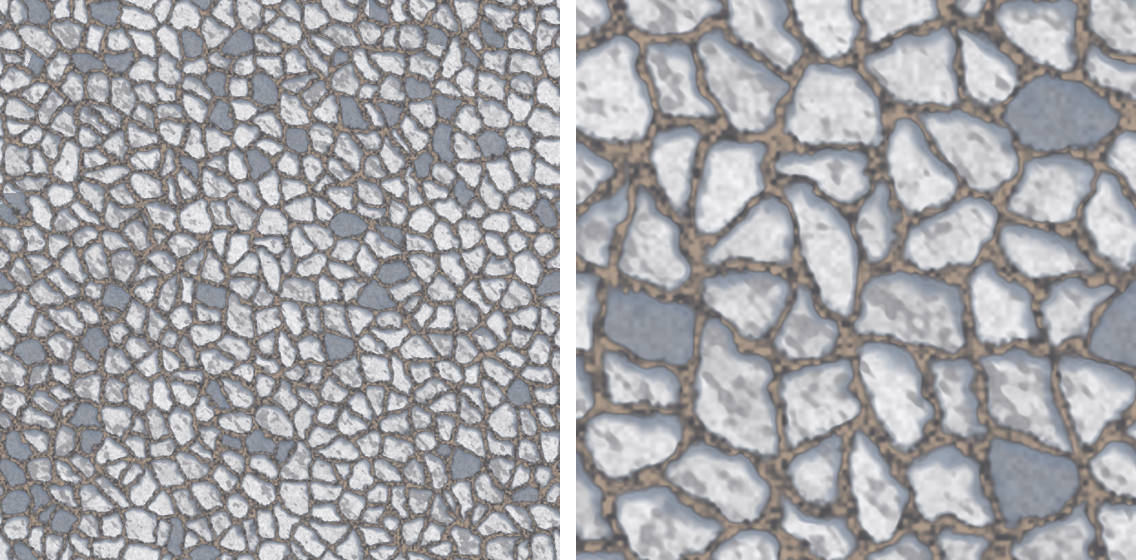
Left, the full canvas; right, a detail of the centre.
Give the GLSL for this texture, as a WebGL 2 fragment shader.

```glsl
#version 300 es
precision highp float;
// Weathered pale stones set in brown grit, with blue-grey shaded sides; tiles seamlessly.

#define CELLS 22.0        // stones across the canvas
#define JITTER 0.88       // scatter of the stone centres
#define STRETCH 0.75      // largest elongation of a stone
#define TILT -0.85        // main direction of the long axes
#define SIZE_SPREAD 0.20  // variation of stone size
#define GAP 0.062         // half width of the joints
#define CORNER 17.0       // higher gives sharper corners
#define SLATE_SHARE 0.13  // share of blue-grey stones
#define MOTTLE 0.85       // strength of the stains
#define GRAIN 0.20        // strength of the fine grain

uniform vec2 u_resolution;
out vec4 fragColor;

const vec3 PALE  = vec3(0.89, 0.89, 0.90);
const vec3 ASH   = vec3(0.59, 0.59, 0.61);
const vec3 SLATE = vec3(0.47, 0.51, 0.57);
const vec3 EARTH = vec3(0.57, 0.51, 0.46);
const vec3 DARK  = vec3(0.35, 0.35, 0.37);

vec2 hash2(vec2 c) {
  vec3 q = fract(c.xyx * vec3(0.1031, 0.1030, 0.0973));
  q += dot(q, q.yzx + 33.33);
  return fract((q.xx + q.yz) * q.zy);
}

// Value noise that wraps after a whole number of cells
float noise(vec2 p, vec2 period) {
  vec2 i = floor(p), f = fract(p);
  f = f * f * (3.0 - 2.0 * f);
  float a = hash2(mod(i, period)).x;
  float b = hash2(mod(i + vec2(1, 0), period)).x;
  float c = hash2(mod(i + vec2(0, 1), period)).x;
  float d = hash2(mod(i + vec2(1, 1), period)).x;
  return mix(mix(a, b, f.x), mix(c, d, f.x), f.y);
}

float wrapNoise(vec2 uv, float n) { return noise(uv * n, vec2(n)); }

// Noise drawn out along the falling diagonal
float streakNoise(vec2 uv, float across, float along) {
  vec2 n = vec2(across, along);
  return noise(vec2(uv.x + uv.y, uv.x - uv.y) * n, n);
}

// Squared distance to one stone in its own stretched metric, with gradient
float stoneField(vec2 id, vec2 p, out vec2 grad) {
  vec2 w = mod(id, CELLS);
  vec2 r = hash2(w), s = hash2(w + 57.0);
  vec2 d = p - id - 0.5 - JITTER * (r - 0.5);
  float angle = TILT + (s.x - 0.5) * 1.7;
  vec2 axis = vec2(cos(angle), sin(angle)), side = vec2(-axis.y, axis.x);
  float k = 1.0 + STRETCH * s.y, a = dot(d, axis), b = dot(d, side);
  grad = 2.0 * (axis * a / k + side * b * k);
  return a * a / k + b * b * k - SIZE_SPREAD * hash2(w + 131.0).x;
}

void main() {
  vec2 uv = gl_FragCoord.xy / u_resolution;
  float pixel = CELLS / u_resolution.y;

  // Shared noise layers
  float region = wrapNoise(uv, 7.0);
  float rough = wrapNoise(uv, 83.0);
  float fine = wrapNoise(uv, 190.0);
  float grit = wrapNoise(uv + 0.37, 307.0);
  float streak = 0.6 * streakNoise(uv, 83.0, 37.0) + 0.4 * streakNoise(uv, 171.0, 97.0);

  // Ragged outlines
  vec2 p = uv * CELLS;
  p += 0.16 * (vec2(rough, wrapNoise(uv + 0.5, 71.0)) - 0.5);
  p += 0.06 * (vec2(fine, grit) - 0.5);

  // Nearest stone
  vec2 base = floor(p), stone = base, nearGrad = vec2(0.0), grad;
  float nearest = 1e5;
  for (int j = -2; j <= 2; j++)
    for (int i = -2; i <= 2; i++) {
      vec2 id = base + vec2(i, j);
      float f = stoneField(id, p, grad);
      if (f < nearest) { nearest = f; stone = id; nearGrad = grad; }
    }

  // Rounded distance to the joint and the direction towards it
  float sum = 1e-5;
  vec2 outward = vec2(0.0);
  for (int j = -2; j <= 2; j++)
    for (int i = -2; i <= 2; i++) {
      vec2 id = base + vec2(i, j);
      if (id == stone) continue;
      float f = stoneField(id, p, grad);
      vec2 slope = nearGrad - grad;
      float len = max(length(slope), 0.3);
      float weight = exp(-CORNER * (f - nearest) / len);
      sum += weight;
      outward += weight * slope / len;
    }
  float edge = -log(sum) / CORNER;
  outward /= sum;

  // Stone face: pale, slate or stained
  vec2 trait = hash2(mod(stone, CELLS) + 211.0);
  float slate = step(1.0 - SLATE_SHARE - 0.15 * (region - 0.5), trait.x);
  float stainLevel = 0.66 - 0.16 * trait.y - 0.22 * (region - 0.5);
  float stain = smoothstep(stainLevel - 0.08, stainLevel + 0.16, 0.75 * streak + 0.25 * fine);
  vec3 face = mix(PALE, PALE * 0.86, trait.y * rough);
  face = mix(face, ASH, MOTTLE * stain);
  face = mix(face, mix(SLATE, ASH, 0.8 * streak), 0.85 * slate);

  // Shaded side, broad towards the upper right
  float facing = 0.5 + 0.5 * dot(outward, vec2(0.45, 0.89));
  float gap = GAP * (0.55 + 0.9 * region) + 0.06 * (rough - 0.5);
  float depth = edge - gap;
  float rim = mix(0.07, 0.25, facing * facing);
  float shade = 1.0 - smoothstep(0.25 * rim, rim, depth + 0.08 * (streak - 0.5));
  face = mix(face, SLATE * 1.06, shade * mix(0.45, 0.85, facing));

  // Gritty joints and dark outlines
  vec3 joint = mix(DARK, EARTH * 1.12, smoothstep(0.1, 0.75, 0.55 * grit + 0.45 * fine));
  float blur = max(0.025, pixel);
  vec3 color = mix(joint, face, smoothstep(-blur, blur, depth));
  float outline = 1.0 - smoothstep(0.0, 0.04 + pixel, abs(depth));
  color = mix(color, DARK, 0.5 * outline);

  // Fine grain over everything
  color *= 1.0 + GRAIN * (0.6 * grit + 0.4 * fine - 0.5);
  fragColor = vec4(clamp(color, 0.0, 1.0), 1.0);
}
```
